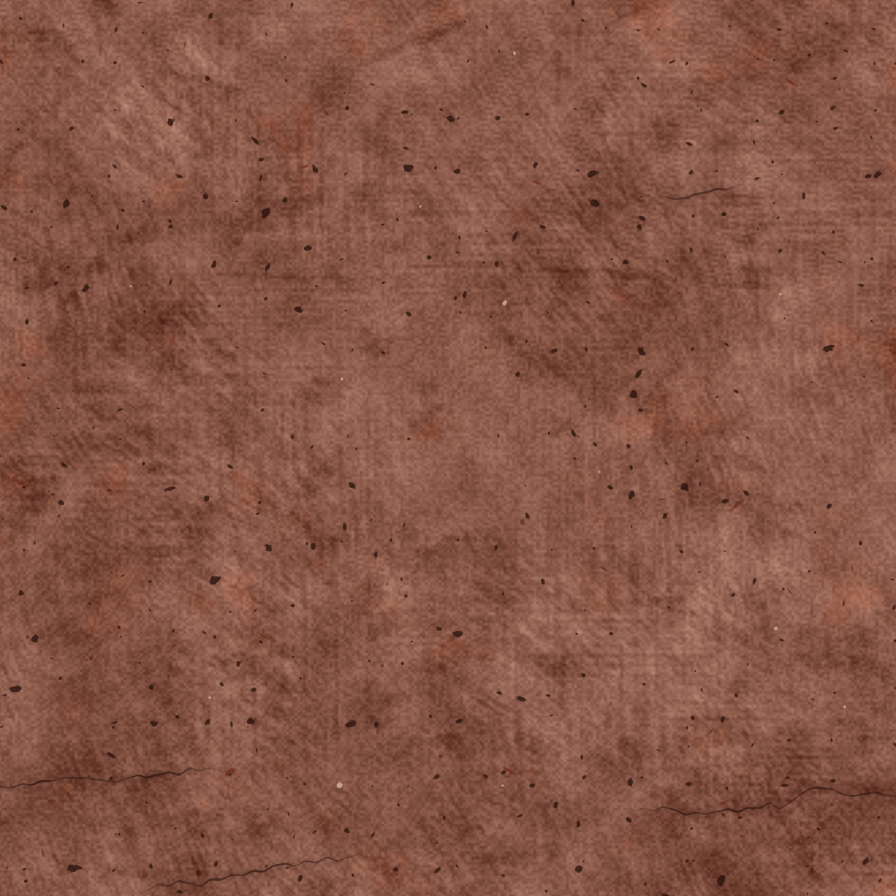
Write a Shadertoy shader that draws this texture.

```glsl
// Worn red-brown plaster: cloudy mottling, fine grain and brushed scratches
// are summed into one tone; pits, chips, rust flecks, smudges and thin
// cracks are then laid over it from hashed cells and distance functions.

#define BASE_COLOR vec3(0.529, 0.338, 0.277)
#define TONE_TINT  vec3(1.0, 0.93, 0.88)
#define PIT_COLOR  vec3(0.17, 0.075, 0.05)
#define RUST_COLOR vec3(0.43, 0.17, 0.09)
#define CHIP_COLOR vec3(0.82, 0.70, 0.60)
#define CLOUD_GAIN   0.19
#define MOTTLE_GAIN  0.17
#define GRAIN_GAIN   0.12
#define SCRATCH_GAIN 0.13
#define STAIN_GAIN   0.075
#define CRACK_WIDTH  0.0011

float hash(vec2 p) {
    return fract(sin(dot(p, vec2(127.1, 311.7))) * 43758.545);
}

vec2 hash2(vec2 p) {
    return vec2(hash(p), hash(p + 57.3));
}

mat2 rotation(float angle) {
    float c = cos(angle), s = sin(angle);
    return mat2(c, -s, s, c);
}

float noise(vec2 p) {
    vec2 i = floor(p), f = fract(p);
    f = f * f * (3.0 - 2.0 * f);
    float low = mix(hash(i), hash(i + vec2(1, 0)), f.x);
    float high = mix(hash(i + vec2(0, 1)), hash(i + vec2(1, 1)), f.x);
    return mix(low, high, f.y);
}

// Fractal noise centred on zero
float fbm(vec2 p) {
    float sum = 0.0, amplitude = 0.5;
    for (int i = 0; i < 5; i++) {
        sum += amplitude * (noise(p) - 0.5);
        p = rotation(0.65) * p * 2.03 + 17.7;
        amplitude *= 0.6;
    }
    return sum;
}

// Edge softness in canvas units, never thinner than a pixel
float softness() {
    return max(0.0009, 0.7 / iResolution.y);
}

// Scattered elliptical flecks, at most one per cell
float flecks(vec2 p, float cells, float density, float size, float stretch, float seed) {
    vec2 id = floor(p * cells);
    vec2 key = id + seed;
    vec2 center = (id + 0.25 + 0.5 * hash2(key)) / cells;
    vec2 d = rotation(6.283 * hash(key + 3.1)) * (p - center);
    d.x /= mix(1.0, stretch, hash(key + 8.6));
    float radius = size * mix(0.3, 1.0, pow(hash(key + 5.7), 3.0));
    radius *= 0.7 + 0.6 * noise(p * 350.0);
    float edge = softness();
    float shape = 1.0 - smoothstep(max(radius - edge, 0.0), radius + edge, length(d));
    return shape * step(hash(key + 11.9), density);
}

// Brushed strokes in several directions, each confined to soft patches
float scratches(vec2 p) {
    float sum = 0.0;
    for (int i = 0; i < 6; i++) {
        float k = float(i);
        float angle = i < 4 ? -0.55 - 0.22 * k : (k - 4.0) * 1.571;
        vec2 q = rotation(angle) * p;
        float patchMask = smoothstep(0.45, 0.8, noise(p * 7.0 + k * 23.7));
        float stroke = noise(q * vec2(14.0, 230.0) + k * 9.1) - 0.5;
        sum += stroke * (0.15 + patchMask);
    }
    return sum;
}

// Long scuffed bars with soft edges and broken interiors
float smudges(vec2 p) {
    float sum = 0.0;
    for (int i = 0; i < 9; i++) {
        vec2 key = vec2(float(i), 4.7);
        vec2 d = rotation(0.7 * (hash(key + 2.3) - 0.4)) * (p - hash2(key));
        vec2 halfSize = vec2(0.03 + 0.04 * hash(key + 6.1), 0.003 + 0.008 * hash(key + 9.4));
        vec2 inside = 1.0 - smoothstep(halfSize * 0.6, halfSize * 1.4, abs(d));
        sum += inside.x * inside.y * (0.35 + 0.65 * noise(d * vec2(50.0, 190.0) + 31.0));
    }
    return min(sum, 1.0);
}

// One jagged crack from a to b, thinning at both ends
float crack(vec2 p, vec2 a, vec2 b) {
    float t = (p.x - a.x) / (b.x - a.x);
    float wobble = 0.022 * (noise(vec2(p.x * 22.0, a.y * 90.0)) - 0.5)
                 + 0.010 * (noise(vec2(p.x * 85.0, a.x * 40.0)) - 0.5);
    float dist = abs(p.y - mix(a.y, b.y, t) - wobble);
    float taper = smoothstep(0.0, 0.2, t) * (1.0 - smoothstep(0.75, 1.0, t));
    float width = CRACK_WIDTH * (0.4 + 1.1 * noise(p * 60.0));
    float line = 1.0 - smoothstep(width * 0.4, width + softness(), dist);
    float shade = 0.2 * exp(-dist * 220.0);
    return taper * max(line * (0.45 + 0.5 * noise(p * 45.0 + 8.0)), shade);
}

void mainImage(out vec4 fragColor, in vec2 fragCoord) {
    vec2 p = fragCoord / iResolution.y;

    // Surface tone
    float mottle = fbm(p * 27.0 + 40.0);
    float tone = CLOUD_GAIN * fbm(p * 8.0 + 3.0) + MOTTLE_GAIN * mottle;
    tone += GRAIN_GAIN * (noise(p * 330.0) - 0.5) + SCRATCH_GAIN * 0.5 * scratches(p);
    tone += 0.04 * smoothstep(0.08, 0.3, fbm(p * 13.0 + 71.0));
    tone -= STAIN_GAIN * smoothstep(0.11, 0.32, fbm(p * vec2(19.0, 23.0) + 12.0));
    tone -= STAIN_GAIN * smudges(p);
    vec3 color = BASE_COLOR + tone * TONE_TINT;

    // Faint rusty warmth
    color += vec3(0.025, -0.008, -0.025) * smoothstep(0.12, 0.34, fbm(p * 15.0 + 95.0));

    // Pits, rust flecks and pale chips
    float pits = max(flecks(p, 19.0, 0.40, 0.0042, 1.8, 1.0),
                     flecks(p + 0.37, 31.0, 0.28, 0.0026, 2.5, 44.0));
    color = mix(color, RUST_COLOR, 0.75 * flecks(p + 0.61, 13.0, 0.13, 0.0030, 5.0, 73.0));
    color = mix(color, PIT_COLOR, 0.8 * pits);
    color = mix(color, CHIP_COLOR, 0.85 * flecks(p + 0.19, 11.0, 0.09, 0.0034, 1.4, 29.0));

    // Cracks
    float cracks = crack(p, vec2(-0.06, 0.115), vec2(0.27, 0.137));
    cracks = max(cracks, crack(p, vec2(0.68, 0.092), vec2(1.08, 0.128)));
    cracks = max(cracks, crack(p, vec2(0.14, 0.004), vec2(0.43, 0.055)));
    cracks = max(cracks, crack(p, vec2(0.73, 0.775), vec2(0.83, 0.797)));
    color = mix(color, PIT_COLOR, 0.85 * cracks);

    fragColor = vec4(clamp(color, 0.0, 1.0), 1.0);
}
```
